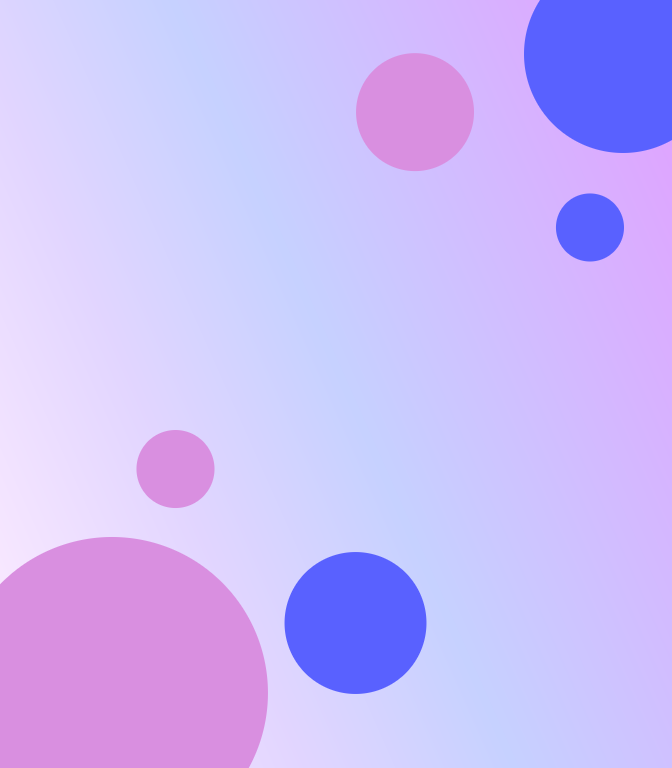
A WebGL 1 fragment shader for this background:

```glsl
precision highp float;
// Pastel diagonal gradient with a pale blue ridge and flat pink and indigo discs.

uniform vec2 u_resolution;

#define GRADIENT_DIR vec2(0.913, 0.407)
#define GRADIENT_HALF 0.603
#define RIDGE_SHIFT 0.012
#define LILAC_STOP 0.42
#define BLUSH vec3(1.0, 0.933, 1.0)
#define LILAC vec3(0.886, 0.837, 1.0)
#define SKY vec3(0.777, 0.820, 1.0)
#define VIOLET vec3(0.886, 0.620, 1.0)
#define PINK vec3(0.851, 0.561, 0.878)
#define INDIGO vec3(0.349, 0.380, 1.0)

// Anti-aliased coverage of a disc, in units of the canvas height.
float disc(vec2 p, vec2 center, float radius) {
  float pixel = 1.0 / u_resolution.y;
  return clamp(0.5 + (radius - distance(p, center)) / pixel, 0.0, 1.0);
}

// Colour along the gradient axis: -1 at lower left, 0 on the ridge, 1 at upper right.
vec3 backdrop(float t) {
  vec3 color = mix(SKY, VIOLET, clamp(t, 0.0, 1.0));
  color = mix(color, LILAC, clamp(-t / LILAC_STOP, 0.0, 1.0));
  return mix(color, BLUSH, clamp((-t - LILAC_STOP) / (1.0 - LILAC_STOP), 0.0, 1.0));
}

void main() {
  vec2 p = gl_FragCoord.xy / u_resolution.y;
  vec2 middle = vec2(0.5 * u_resolution.x / u_resolution.y, 0.5);
  float t = dot(p - middle, GRADIENT_DIR) / GRADIENT_HALF - RIDGE_SHIFT;
  vec3 color = backdrop(t);

  // Pink discs
  float pink = disc(p, vec2(0.1458, 0.0977), 0.2031);
  pink = max(pink, disc(p, vec2(0.2285, 0.3893), 0.0508));
  pink = max(pink, disc(p, vec2(0.5404, 0.8540), 0.0768));
  color = mix(color, PINK, pink);

  // Indigo discs
  float indigo = disc(p, vec2(0.8112, 0.9297), 0.1289);
  indigo = max(indigo, disc(p, vec2(0.7682, 0.7038), 0.0443));
  indigo = max(indigo, disc(p, vec2(0.4629, 0.1888), 0.0924));
  color = mix(color, INDIGO, indigo);

  gl_FragColor = vec4(color, 1.0);
}
```
